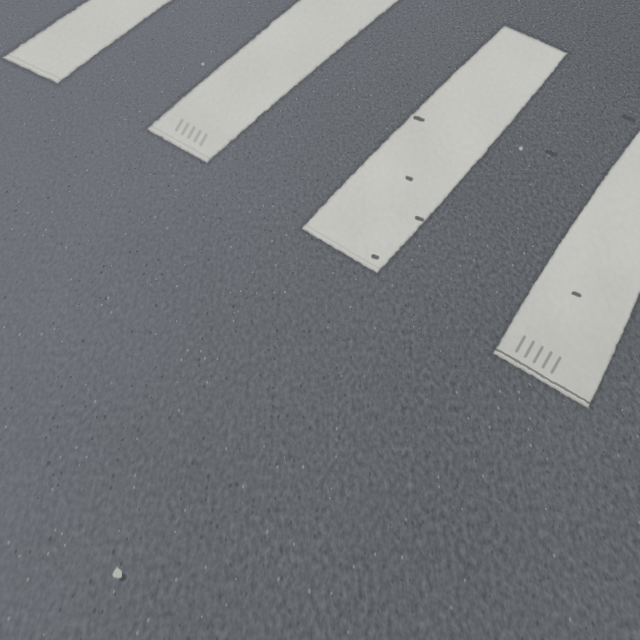
Write a WebGL 2 fragment shader that draws this texture.

```glsl
#version 300 es
precision highp float;
// Worn crosswalk bars running diagonally over grey asphalt, seen in perspective.
// Bars are bowed convex quads; the road is gradient noise and hashed grit laid
// on a ground plane, so grain coarsens towards the viewer.
uniform vec2 u_resolution;
out vec4 outColor;

const vec3 ROAD_LIGHT = vec3(0.437, 0.449, 0.473);
const vec3 ROAD_DARK = vec3(0.365, 0.382, 0.393);
const vec3 PAINT = vec3(0.765, 0.765, 0.748);
const vec3 GRIME = vec3(0.29, 0.30, 0.30);
const vec3 STONE = vec3(0.74, 0.74, 0.71);
const float HORIZON = 1.8;
const float GRAIN_SCALE = 205.0;
const float GRAIN_STRENGTH = 0.085;
const float EDGE_WOBBLE = 0.0016;
const int BARS = 4;
const int SPOTS = 7;

// Per bar: near left, near right, far right, far left
const vec2 CORNERS[16] = vec2[16](
  vec2(0.004, 0.910), vec2(0.090, 0.870), vec2(0.350, 1.055), vec2(0.240, 1.065),
  vec2(0.229, 0.798), vec2(0.323, 0.746), vec2(0.685, 1.050), vec2(0.531, 1.050),
  vec2(0.471, 0.643), vec2(0.589, 0.573), vec2(0.887, 0.917), vec2(0.789, 0.960),
  vec2(0.771, 0.448), vec2(0.919, 0.362), vec2(1.060, 0.690), vec2(1.060, 0.873));
// Outward bow of each bar's right and left side
const vec2 BOW[4] = vec2[4](vec2(-0.003, 0.001), vec2(-0.003, 0.002),
  vec2(0.004, 0.004), vec2(0.003, 0.011));
// Dirt spots: position, half length
const vec3 DIRT[7] = vec3[7](vec3(0.655, 0.814, 0.006), vec3(0.639, 0.721, 0.003),
  vec3(0.586, 0.599, 0.003), vec3(0.901, 0.540, 0.005), vec3(0.861, 0.761, 0.007),
  vec3(0.982, 0.815, 0.008), vec3(0.656, 0.658, 0.004));

vec2 hash2(vec2 p) {
  vec3 q = fract(p.xyx * vec3(0.1031, 0.1030, 0.0973));
  q += dot(q, q.yzx + 33.33);
  return fract((q.xx + q.yz) * q.zy);
}

float gradientNoise(vec2 p) {
  vec2 i = floor(p), f = p - i;
  vec2 u = f * f * f * (f * (f * 6.0 - 15.0) + 10.0);
  vec4 corner;
  for (int k = 0; k < 4; k++) {
    vec2 o = vec2(k & 1, k >> 1);
    corner[k] = dot(hash2(i + o) * 2.0 - 1.0, f - o);
  }
  return mix(mix(corner.x, corner.y, u.x), mix(corner.z, corner.w, u.x), u.y);
}

float segmentDistance(vec2 p, vec2 a, vec2 b) {
  vec2 e = b - a, d = p - a;
  return length(d - e * clamp(dot(d, e) / dot(e, e), 0.0, 1.0));
}

// x: signed distance to the bar, y: signed distance to its near end
vec2 barDistance(vec2 p, int bar) {
  float dist = -1.0, nearEnd = 0.0;
  for (int k = 0; k < 4; k++) {
    vec2 a = CORNERS[bar * 4 + k], e = CORNERS[bar * 4 + (k + 1) % 4] - a;
    float t = clamp(dot(p - a, e) / dot(e, e), 0.0, 1.0);
    float bow = k == 1 ? BOW[bar].x : (k == 3 ? BOW[bar].y : 0.0);
    float side = dot(p - a, vec2(e.y, -e.x)) / length(e) - bow * 4.0 * t * (1.0 - t);
    if (k == 0) nearEnd = side;
    dist = max(dist, side);
  }
  return vec2(dist, nearEnd);
}

// One jittered grain per cell, kept with the given chance
float grit(vec2 g, float chance) {
  vec2 cell = floor(g), r = hash2(cell + 71.0), s = hash2(cell + 19.0);
  float radius = mix(0.15, 0.30, s.y);
  float d = length(g - cell - mix(vec2(0.32), vec2(0.68), r));
  return smoothstep(radius, radius * 0.35, d) * step(s.x, chance);
}

// Row of slanted rubber scuffs
float treadMarks(vec2 p, vec2 center, float size) {
  float ink = 0.0;
  for (int k = -2; k <= 2; k++) {
    vec2 c = center + float(k) * size * vec2(1.0, -0.6), h = size * vec2(0.45, 0.8);
    ink = max(ink, smoothstep(0.0042, 0.0005, segmentDistance(p, c - h, c + h)));
  }
  return ink;
}

void main() {
  vec2 p = gl_FragCoord.xy / u_resolution;
  float aa = 1.2 / min(u_resolution.x, u_resolution.y);
  float depth = HORIZON - p.y;
  vec2 ground = vec2(p.x - 0.5, 1.0) / depth * GRAIN_SCALE;

  // Asphalt tone, grain, pits and bright chips
  float rough = smoothstep(0.15, 1.25, p.x + 0.65 * (1.0 - p.y));
  float grain = gradientNoise(ground) + 0.55 * gradientNoise(ground * 2.1 + 40.0);
  float patches = gradientNoise(p * 5.0) + 0.6 * gradientNoise(p * 17.0 + 9.0);
  vec3 color = mix(ROAD_LIGHT, ROAD_DARK, clamp(rough * 0.75 + patches * 0.16, 0.0, 1.0));
  color += grain * GRAIN_STRENGTH * mix(0.55, 1.1, rough);
  color = mix(color, GRIME, 0.55 * grit(ground * 0.62, mix(0.03, 0.20, rough)));
  color = mix(color, STONE, 0.38 * grit(ground * 0.72 + 300.0, 0.035));

  // Painted bars with a dark rim and a ridge along the near end
  float wobble = EDGE_WOBBLE * (gradientNoise(p * 55.0) + gradientNoise(p * 140.0));
  float wear = gradientNoise(p * 13.0) + 0.7 * gradientNoise(ground * 0.6 + 5.0);
  vec3 paint = PAINT + 0.022 * wear + 0.012 * grain;
  paint -= 0.035 * smoothstep(0.65, 0.40, p.y);
  for (int bar = 0; bar < BARS; bar++) {
    vec2 d = barDistance(p, bar) + wobble;
    float ridge = smoothstep(0.0028, 0.0008, abs(d.y + 0.008));
    float ridgeStrength = bar == BARS - 1 ? 0.50 : 0.08;
    vec3 coat = mix(paint, GRIME, ridge * ridgeStrength);
    coat *= 1.0 - 0.12 * smoothstep(-0.005, 0.0, d.x);
    color *= 1.0 - 0.13 * smoothstep(0.009, 0.0, d.x);
    color = mix(color, coat, smoothstep(aa, -aa, d.x));
  }

  // Scuffs and dirt
  color = mix(color, GRIME, 0.36 * treadMarks(p, vec2(0.841, 0.446), 0.0138));
  color = mix(color, GRIME, 0.20 * treadMarks(p, vec2(0.299, 0.793), 0.0095));
  for (int k = 0; k < SPOTS; k++) {
    vec2 reach = DIRT[k].z * vec2(1.0, -0.35);
    float d = segmentDistance(p, DIRT[k].xy - reach, DIRT[k].xy + reach);
    color = mix(color, GRIME, 0.75 * smoothstep(0.0045, 0.001, d + wobble));
  }

  // Loose pebble with its shadow, and two far chips
  vec2 pebble = p - vec2(0.184, 0.104);
  color = mix(color, GRIME * 0.8, 0.7 * smoothstep(0.009, 0.003, length(pebble - vec2(0.008, -0.006))));
  float stone = length(pebble * vec2(1.1, 0.8)) + 2.0 * wobble;
  stone = min(stone, length(p - vec2(0.814, 0.768)) + 0.004);
  stone = min(stone, length(p - vec2(0.317, 0.900)) + 0.005);
  color = mix(color, STONE, 0.9 * smoothstep(0.009, 0.005, stone));

  outColor = vec4(color, 1.0);
}
```
